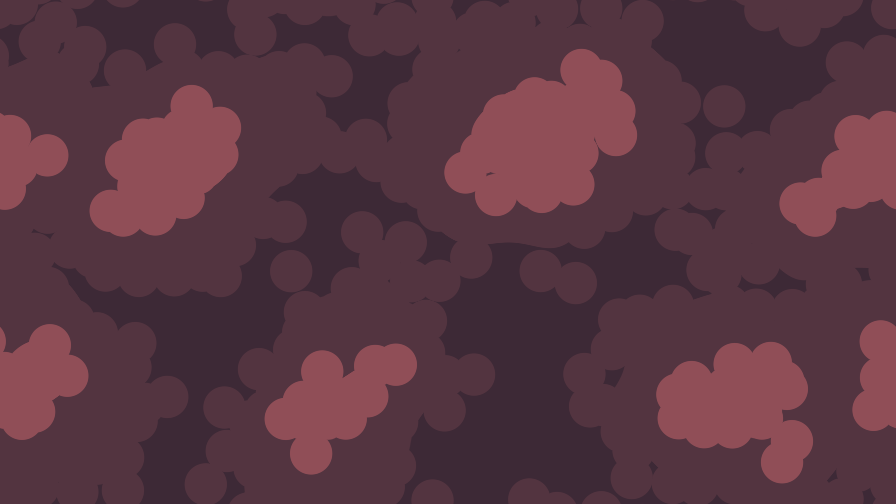
Reproduce this pattern procedurally as a Shadertoy shader.

```glsl
#define ASPECT vec2(16.0 / 9.0, 1.0)
#define PATCHES ivec2(3, 2)       // patches per tile, even row count
#define DISCS ivec2(30, 17)       // disc cells per tile
#define DISC_RADIUS 0.042
#define CORE_SIZE 0.132
#define HALO_SIZE 0.285
#define SIZE_SPREAD 0.07
#define STRETCH 1.16
#define SCATTER 0.12              // how far discs stray past a halo
#define GROUND vec3(0.24, 0.16, 0.21)
#define HALO vec3(0.325, 0.203, 0.25)
#define CORE vec3(0.565, 0.305, 0.34)

const float TAU = 6.2831853;

// Three random values for a cell that wraps exactly at the given period
vec3 cellHash(ivec2 cell, ivec2 period, uint seed) {
    uvec3 v = uvec3(uvec2((cell + 4 * period) % period), seed);
    v = v * 1664525u + 1013904223u;
    v.x += v.y * v.z; v.y += v.z * v.x; v.z += v.x * v.y;
    v ^= v >> 16u;
    v.x += v.y * v.z; v.y += v.z * v.x; v.z += v.x * v.y;
    return vec3(v >> 8u) / 16777216.0;
}

// Bend the plane with whole-period sines
vec2 warp(vec2 uv) {
    vec2 bend = 0.030 * sin(TAU * (uv.yx * vec2(2.0, 3.0) + vec2(0.1, 0.6)))
              + 0.016 * sin(TAU * (uv.yx * vec2(5.0, 8.0) + vec2(0.4, 0.2)));
    return uv + bend / ASPECT;
}

// Distance to the nearest patch centre, in canvas heights
float patchField(vec2 uv) {
    vec2 count = vec2(PATCHES);
    vec2 p = warp(uv) * count;
    ivec2 base = ivec2(floor(p));
    float nearest = 9.0;
    for (int j = -1; j <= 1; j++)
    for (int i = -1; i <= 1; i++) {
        ivec2 cell = base + ivec2(i, j);
        vec3 place = cellHash(cell, PATCHES, 7u);
        vec3 form = cellHash(cell, PATCHES, 19u);
        float brick = (cell.y & 1) == 1 ? 0.25 : -0.25;
        vec2 centre = vec2(cell) + 0.5 + vec2(brick, 0.0) + 0.5 * (place.xy - 0.5);
        vec2 d = (p - centre) / count * ASPECT;
        // Turned ellipse of unchanged area
        float a = form.x * TAU;
        d = mat2(cos(a), -sin(a), sin(a), cos(a)) * d;
        d *= vec2(STRETCH, 1.0 / STRETCH);
        nearest = min(nearest, length(d) + SIZE_SPREAD * (form.y - 0.5));
    }
    return nearest;
}

void mainImage(out vec4 fragColor, in vec2 fragCoord) {
    vec2 uv = fragCoord / iResolution.xy;

    // Solid interiors, set well inside the disc rims
    float field = patchField(uv);
    float halo = field - HALO_SIZE + 0.045;
    float core = field - CORE_SIZE + 0.035;

    // Each disc takes its layer from the field at its own centre
    vec2 count = vec2(DISCS);
    vec2 p = uv * count;
    ivec2 base = ivec2(floor(p));
    for (int j = -1; j <= 1; j++)
    for (int i = -1; i <= 1; i++) {
        ivec2 cell = base + ivec2(i, j);
        vec3 rnd = cellHash(cell, DISCS, 43u);
        vec2 centre = vec2(cell) + 0.5 + 0.8 * (rnd.xy - 0.5);
        float disc = length((p - centre) / count * ASPECT) - DISC_RADIUS;
        float level = patchField(fract(centre / count));
        float stray = SCATTER * (rnd.z - 0.5);
        if (level < HALO_SIZE + stray) halo = min(halo, disc);
        if (level < CORE_SIZE + 0.3 * stray) core = min(core, disc);
    }

    // Flat colours with narrow smooth edges
    float edge = 0.6 / iResolution.y;
    vec3 color = mix(GROUND, HALO, smoothstep(edge, -edge, halo));
    color = mix(color, CORE, smoothstep(edge, -edge, core));
    fragColor = vec4(color, 1.0);
}
```
